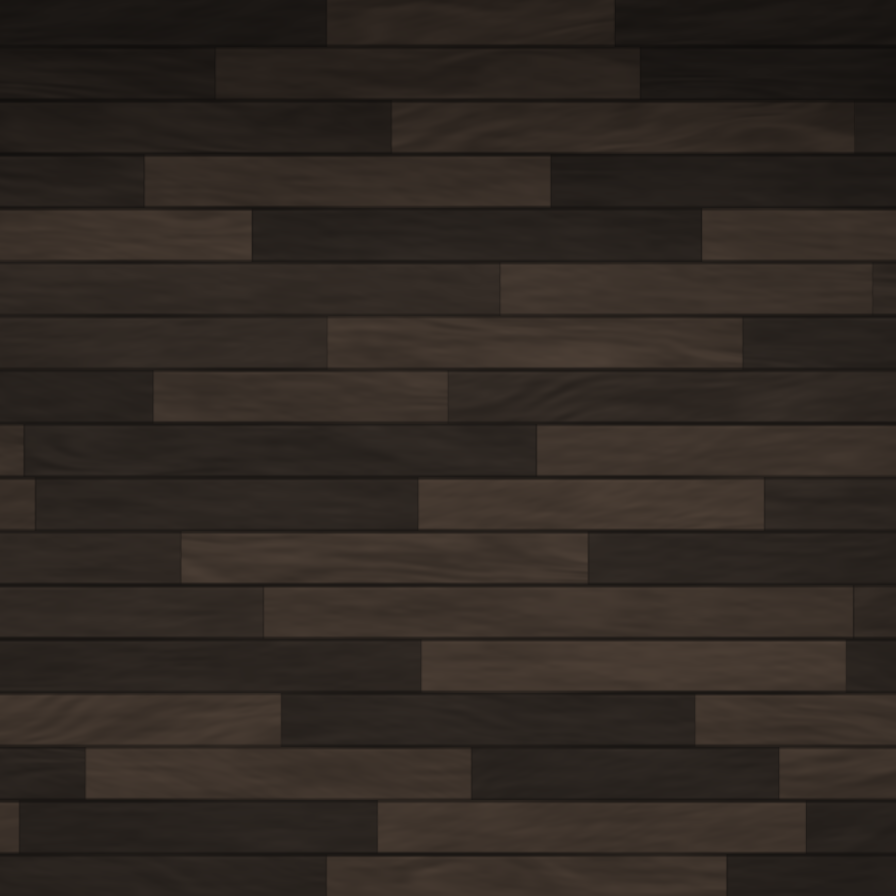
This texture is drawn by a Shadertoy shader. Its source:

```glsl
#define ROW_HEIGHT 0.0601
#define TOP_SEAM 0.948
#define BOARD_LENGTH 0.47
#define SEAM_WIDTH 0.0042
#define JOINT_WIDTH 0.0022
#define GRAIN_DEPTH 0.20
#define FIGURE_DEPTH 0.17
#define TOP_SHADE 0.60
#define DARK_WOOD vec3(0.172, 0.148, 0.130)
#define LIGHT_WOOD vec3(0.268, 0.222, 0.188)
#define SEAM_COLOR vec3(0.095, 0.082, 0.072)

float hash(vec2 p) {
    vec3 q = fract(vec3(p.xyx) * 0.1031);
    q += dot(q, q.yzx + 33.33);
    return fract((q.x + q.y) * q.z);
}

float noise(vec2 p) {
    vec2 cell = floor(p), f = fract(p);
    f = f * f * (3.0 - 2.0 * f);
    return mix(mix(hash(cell), hash(cell + vec2(1, 0)), f.x),
               mix(hash(cell + vec2(0, 1)), hash(cell + vec2(1, 1)), f.x), f.y);
}

// Lightness of one board: neighbours tend to alternate
float boardTone(float board, float row) {
    float parity = mod(board + floor(2.0 * hash(vec2(row, 5.0))), 2.0);
    return mix(hash(vec2(board + 40.0, row + 11.0)), parity, 0.55);
}

// Long fibres plus curved growth rings, centred on zero
float woodGrain(vec2 p, vec2 board) {
    vec2 seed = 60.0 * vec2(hash(board + 3.0), hash(board + 8.0));
    float slope = 0.5 * (hash(board + 17.0) - 0.5);
    float bend = noise(p * vec2(7.0, 26.0) + seed);
    float y = p.y + slope * p.x;
    float fibres = 0.6 * noise(vec2(p.x * 16.0, p.y * 150.0 + 2.0 * bend) + seed)
                 + 0.4 * noise(vec2(p.x * 55.0, y * 210.0) + seed) - 0.5;
    float rings = noise(vec2(p.x * 12.0, y * 115.0 + 7.0 * bend) + seed.yx) - 0.5;
    float figured = smoothstep(0.25, 0.9, hash(board + 29.0));
    float patches = noise(p * vec2(6.0, 20.0) + seed.yx) - 0.5;
    return GRAIN_DEPTH * fibres + FIGURE_DEPTH * (0.4 + figured) * rings + 0.13 * patches;
}

void mainImage(out vec4 fragColor, in vec2 fragCoord) {
    vec2 uv = fragCoord / iResolution.xy;
    float pixel = 1.0 / iResolution.y;

    // Rows of boards, each with shifted and jittered end joints
    float rowCoord = (TOP_SEAM - uv.y) / ROW_HEIGHT + 1.0;
    float row = floor(rowCoord);
    float along = uv.x / BOARD_LENGTH + 2.0 * hash(vec2(row + 2.0, 19.0));
    float cell = floor(along);
    float joint = cell + 0.2 + 0.6 * hash(vec2(cell + 7.0, row + 23.0));
    float jointDist = (along - joint) * BOARD_LENGTH;
    float right = smoothstep(-pixel, pixel, jointDist);

    // Wood colour and grain
    float tone = mix(boardTone(cell - 1.0, row), boardTone(cell, row), right);
    vec2 board = vec2(cell - 1.0 + step(0.0, jointDist) + 50.0, row);
    vec3 color = mix(DARK_WOOD, LIGHT_WOOD, smoothstep(0.05, 0.9, tone));
    color *= 1.0 + woodGrain(uv, board);

    // Faint end joints
    float jointLine = 1.0 - smoothstep(0.0, max(JOINT_WIDTH, pixel), abs(jointDist));
    color = mix(color, SEAM_COLOR, jointLine * (0.1 + 0.4 * hash(board + 71.0)));

    // Soft seams between rows, worn unevenly, with a dim lit edge below
    float seam = floor(rowCoord + 0.5);
    float seamDist = (rowCoord - seam) * ROW_HEIGHT;
    float wear = noise(vec2(uv.x * 7.0, seam * 3.7 + 31.0));
    float seamLine = 1.0 - smoothstep(0.0004, max(SEAM_WIDTH, 1.5 * pixel), abs(seamDist));
    float litEdge = smoothstep(0.002, 0.004, seamDist) * (1.0 - smoothstep(0.004, 0.007, seamDist));
    color *= 1.0 + 0.07 * litEdge * wear;
    color = mix(color, SEAM_COLOR, seamLine * (0.5 + 0.45 * wear));

    // Light falls off toward the top and slightly at the other edges
    float shade = mix(1.0, TOP_SHADE, smoothstep(0.66, 0.97, uv.y));
    shade *= 1.0 - 0.08 * (1.0 - smoothstep(0.0, 0.3, uv.y));
    shade *= 1.0 - 0.35 * pow(abs(uv.x - 0.5), 2.0);
    fragColor = vec4(color * shade, 1.0);
}
```
